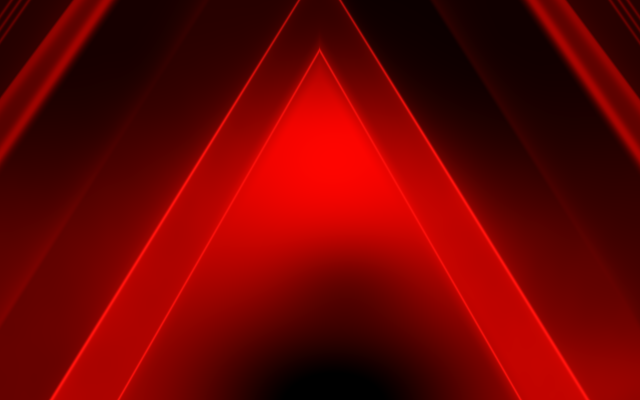
Write a Shadertoy shader that draws this background.

```glsl
const float AXIS = -0.001;
// Edges of the nested chevrons: half width at the top, widening per unit of depth
const vec2 INNER = vec2(-0.072, 0.575);
const vec2 OUTER = vec2(0.051, 0.619);
const vec2 WING = vec2(0.279, 0.638);
const vec2 BEAM_NEAR = vec2(0.518, 0.690);
const vec2 BEAM_FAR = vec2(0.616, 0.745);
const vec2 CORNER = vec2(0.726, 0.700);
const vec2 CORE_POS = vec2(0.033, 0.59);
const vec2 CORE_SIZE = vec2(0.36, 0.31);
const vec2 VOID_POS = vec2(0.035, -0.02);
const vec2 VOID_SIZE = vec2(0.37, 0.25);
const vec2 PLUME_POS = vec2(0.07, 0.27);
const vec2 PLUME_SIZE = vec2(0.17, 0.13);
const vec3 RED = vec3(1.0, 0.018, 0.0);
const vec3 HOT = vec3(1.0, 0.075, 0.05);
const float LINE_WIDTH = 0.0028;
const float HAZE = 0.25;

float hash(vec2 p) {
    p = fract(p * vec2(0.1031, 0.1137));
    p += dot(p, p.yx + 33.33);
    return fract((p.x + p.y) * p.x * 7.0);
}

float noise(vec2 p) {
    vec2 i = floor(p), f = fract(p);
    f = f * f * (3.0 - 2.0 * f);
    return mix(mix(hash(i), hash(i + vec2(1, 0)), f.x),
               mix(hash(i + vec2(0, 1)), hash(i + vec2(1, 1)), f.x), f.y);
}

float fbm(vec2 p) {
    float sum = 0.0, gain = 0.5;
    for (int i = 0; i < 4; i++) {
        sum += gain * noise(p);
        p = p * 2.03 + 7.1;
        gain *= 0.5;
    }
    return sum;
}

float glow(vec2 p, vec2 center, vec2 size) {
    vec2 q = (p - center) / size;
    return exp(-dot(q, q));
}

// Signed distance to a mirrored slanted edge, positive outside
float edgeDistance(float x, float depth, vec2 edge) {
    return (x - edge.x - edge.y * depth) / sqrt(1.0 + edge.y * edge.y);
}

float ridge(float d, float width) {
    return exp(-d * d / (width * width));
}

void mainImage(out vec4 fragColor, in vec2 fragCoord) {
    vec2 p = vec2(fragCoord.x - 0.5 * iResolution.x, fragCoord.y) / iResolution.y;
    float x = abs(p.x - AXIS);
    float depth = 1.0 - p.y;
    float right = smoothstep(-0.1, 0.1, p.x);
    float aa = 1.0 / iResolution.y;

    float inner = edgeDistance(x, depth, INNER);
    float outer = edgeDistance(x, depth, OUTER);
    float wing = edgeDistance(x, depth, WING);
    float beamNear = edgeDistance(x, depth, BEAM_NEAR);
    float beamFar = edgeDistance(x, depth, BEAM_FAR);
    float corner = edgeDistance(x, depth, CORNER);

    // Central triangle with its hot core, dark floor and rising plume
    float core = glow(p, CORE_POS, CORE_SIZE);
    float center = 0.69 + 0.31 * core;
    center *= mix(0.72, 1.0, smoothstep(0.08, 0.34, depth));
    center *= clamp(1.0 - 1.13 * glow(p, VOID_POS, VOID_SIZE), 0.0, 1.0);
    center *= 1.0 - 0.38 * glow(p, PLUME_POS, PLUME_SIZE);

    // Frame between the two bright lines
    float frame = mix(0.17, 0.66, smoothstep(0.0, 0.55, depth)) + 0.15 * core;
    frame += 0.08 * right * smoothstep(0.3, 0.8, depth);

    // Dim panel beside the frame, lit by spill from the center
    float shade = mix(1.0, mix(0.3, 1.0, smoothstep(0.15, 0.7, depth)), right);
    float panel = mix(0.15, 0.37, smoothstep(0.0, 0.8, depth)) * shade;
    panel += 0.27 * exp(-max(outer, 0.0) / 0.08) * ridge(depth - 0.5, 0.3);
    panel += 0.25 * glow(p, vec2(0.75, 0.03), vec2(0.25, 0.15));

    // Dark wing with a soft streak along its border
    float wingLight = 0.09 + 0.29 * smoothstep(0.1, 0.8, depth);
    wingLight *= mix(1.0, 0.75, right);
    wingLight += 0.13 * exp(-max(wing, 0.0) / 0.03);

    // Slanted beam and corner stripes
    float beam = 0.36 + 0.28 * ridge(beamNear - 0.012, 0.014);
    beam += 0.2 * ridge(beamFar + 0.008, 0.016);
    float outside = 0.14 + 0.08 * exp(-max(beamFar, 0.0) / 0.03);
    for (int i = 0; i < 3; i++) {
        outside += 0.22 * ridge(corner - 0.018 * float(i), 0.004);
    }

    // Layer the regions from the center outward
    float light = mix(center, frame, smoothstep(-0.035, 0.03, inner));
    light = mix(light, panel, smoothstep(-aa, 0.006 + aa, outer));
    light = mix(light, wingLight, smoothstep(-0.008, 0.008, wing));
    light = mix(light, beam, smoothstep(-0.022, 0.008, beamNear));
    light = mix(light, outside, smoothstep(-0.004, 0.004, beamFar));

    // Drifting haze on the outer surfaces
    float haze = fbm(p * vec2(4.0, 3.0) + 11.0) - 0.47;
    light *= 1.0 + HAZE * haze * smoothstep(-0.02, 0.1, inner);

    // Bright lines with soft halos
    float innerLine = ridge(inner, LINE_WIDTH) * mix(0.7, 0.85, depth);
    float outerWidth = LINE_WIDTH * mix(1.0, 1.5, depth);
    float outerLine = ridge(outer, outerWidth) * mix(0.55, 1.0, smoothstep(0.0, 0.5, depth));
    float halo = 0.08 * exp(-abs(inner) / 0.012) + 0.1 * exp(-abs(outer) / 0.014);
    vec3 color = RED * min(light + halo, 1.0);
    color = mix(color, HOT, max(innerLine, outerLine));

    fragColor = vec4(color, 1.0);
}
```
